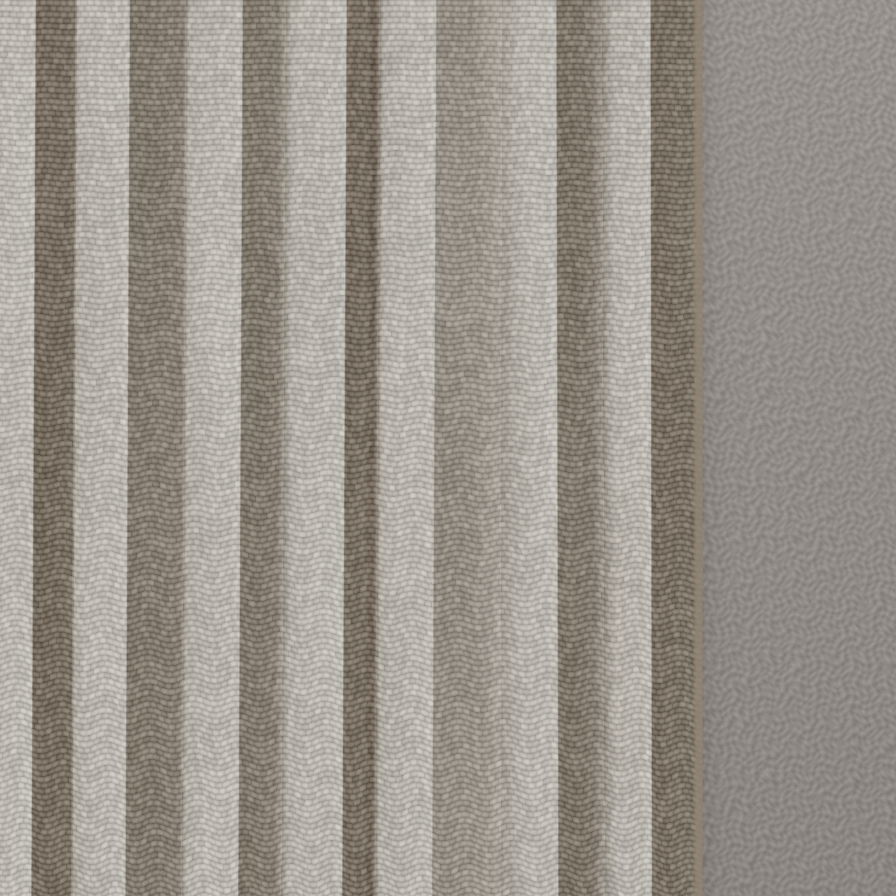
Write a Shadertoy shader that draws this texture.

```glsl
float hash(vec2 p) {
    p = fract(p * vec2(0.1031, 0.1137));
    p += dot(p, p.yx + 33.33);
    return fract((p.x + p.y) * p.x * 7.31);
}

// Distance to the nearest jittered cell point
float cellular(vec2 p) {
    vec2 cell = floor(p);
    float nearest = 2.0;
    for (int j = -1; j <= 1; j++)
        for (int i = -1; i <= 1; i++) {
            vec2 id = cell + vec2(i, j);
            vec2 point = id + 0.15 + 0.7 * vec2(hash(id), hash(id + 57.0));
            nearest = min(nearest, length(p - point));
        }
    return nearest;
}

// Each fold: shadow start, shadow end, softness of the end, brightness
const vec4 folds[7] = vec4[7](
    vec4(0.040, 0.085, 0.002, 0.21),
    vec4(0.145, 0.208, 0.004, 0.35),
    vec4(0.271, 0.319, 0.010, 0.33),
    vec4(0.387, 0.424, 0.005, 0.24),
    vec4(0.487, 0.560, 0.036, 0.53),
    vec4(0.621, 0.672, 0.016, 0.31),
    vec4(0.726, 0.800, 0.002, 0.25));

float pleatTone(float x, float px) {
    float tone = 0.90;
    for (int i = 0; i < 7; i++) {
        vec4 f = folds[i];
        float across = clamp((x - f.x) / (f.y - f.x), 0.0, 1.0);
        float inside = smoothstep(f.x - px, f.x + px, x)
                     * (1.0 - smoothstep(f.y - f.z, f.y + f.z, x));
        tone = mix(tone, f.w + 0.08 * (across - 0.5), inside);
        // Pale rim before each shadow, softer roll-off after it
        tone += 0.06 * exp(-abs(x - f.x + 0.004) / 0.004) * step(x, f.x);
        tone -= 0.13 * exp(-max(x - f.y, 0.0) / 0.014) * step(f.y, x);
    }
    // Deep crease in the narrow fold
    return tone - 0.16 * exp(-pow((x - 0.418) / 0.005, 2.0));
}

// Staggered stitches with uneven threads
float weave(vec2 p, float tone) {
    p.y += 0.0035 * sin(p.x * 128.0 + 2.0 * sin(p.y * 5.0)) * (1.1 - p.y);
    p.x += 0.0012 * sin(p.y * 91.0 + p.x * 37.0);
    vec2 grid = p * vec2(mix(150.0, 112.0, tone), 154.0);
    grid.x = p.x * 128.0 + 0.5 * mod(floor(grid.y), 2.0);
    vec2 id = floor(grid), q = fract(grid) - 0.5;
    float thread = 1.0 - smoothstep(0.12, 0.62, length(q * vec2(0.75, 1.05)));
    return (thread - 0.52) * 0.9 + (hash(id) - 0.5) * 0.55
         + 0.12 * sin(p.x * 611.0 + 3.0 * sin(p.y * 43.0));
}

vec3 curtain(vec2 uv, float px) {
    float drift = 0.005 * (1.0 - uv.y) * (1.0 - 1.6 * smoothstep(0.46, 0.66, uv.x));
    float x = uv.x + drift * (1.0 - smoothstep(0.68, 0.78, uv.x));
    float tone = pleatTone(x, px);
    tone += 0.025 * sin(uv.y * 9.0 + uv.x * 21.0) * sin(uv.x * 47.0);
    float grain = weave(vec2(x, uv.y), tone);
    vec3 cloth = mix(vec3(0.385, 0.34, 0.285), vec3(0.755, 0.745, 0.72), tone);
    return cloth + grain * mix(0.16, 0.125, tone);
}

vec3 wall(vec2 uv) {
    // Pebbled plaster lit from the upper left
    vec2 p = uv * 122.0 + 0.35 * sin(uv.yx * 190.0);
    float relief = cellular(p + vec2(0.22, -0.22)) - cellular(p - vec2(0.22, -0.22));
    vec3 plaster = mix(vec3(0.545, 0.525, 0.508), vec3(0.59, 0.572, 0.557), uv.y);
    plaster *= 1.0 - 0.09 * exp(-(uv.x - 0.784) / 0.012);
    return plaster + relief * 0.085 + 0.012 * (hash(floor(uv * 400.0)) - 0.5);
}

void mainImage(out vec4 fragColor, in vec2 fragCoord) {
    vec2 uv = fragCoord / iResolution.xy;
    float px = 1.0 / iResolution.x;
    vec3 color = curtain(uv, px);

    // Hem where the cloth meets the wall
    float hem = smoothstep(0.772, 0.778, uv.x);
    color = mix(color, vec3(0.57, 0.52, 0.46), hem * 0.85);
    color = mix(color, wall(uv), smoothstep(0.784 - px, 0.784 + px, uv.x));
    fragColor = vec4(clamp(color, 0.0, 1.0), 1.0);
}
```
